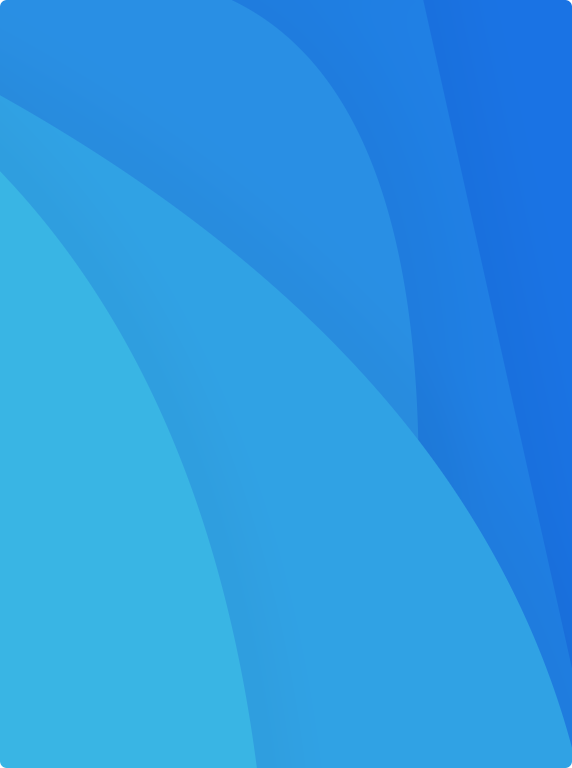
A WebGL 2 fragment shader for this background:

```glsl
#version 300 es
precision highp float;
// Layered blue sheets with sweeping curved edges on a rounded card.
// Each edge is a quadratic Bezier solved for its height; the sheets are
// stacked from right to left, each casting a faint shade on the one below.
uniform vec2 u_resolution;
out vec4 fragColor;

const vec3 ROYAL = vec3(0.102, 0.452, 0.893);
const vec3 AZURE = vec3(0.124, 0.500, 0.893);
const vec3 SKY   = vec3(0.161, 0.562, 0.893);
const vec3 LIGHT = vec3(0.190, 0.635, 0.896);
const vec3 CYAN  = vec3(0.224, 0.710, 0.893);
const vec3 PAPER = vec3(1.0);

const float SHADE_WIDTH = 0.105;
const float SHADE_DEPTH = 0.025;
const float CORNER_RADIUS = 0.009;

// Signed distance to a curve from a to c with control b, positive to its right.
float curveDistance(vec2 p, vec2 a, vec2 b, vec2 c) {
    vec2 linear = 2.0 * (b - a);
    vec2 square = a - 2.0 * b + c;
    float h = p.y - a.y;
    float root = sqrt(max(linear.y * linear.y + 4.0 * square.y * h, 1e-5));
    float t = 2.0 * h / (linear.y + root);
    float edgeX = a.x + t * (linear.x + t * square.x);
    float slope = (linear.x + 2.0 * t * square.x) / root;
    return (p.x - edgeX) / sqrt(1.0 + slope * slope);
}

// Signed distance to a rounded box centred at the origin.
float roundedBox(vec2 p, vec2 halfSize, float radius) {
    vec2 q = abs(p) - halfSize + radius;
    return length(max(q, 0.0)) + min(max(q.x, q.y), 0.0) - radius;
}

// Coverage of the negative side of a distance, one pixel soft.
float coverage(float d, float pixel) {
    return clamp(0.5 - d / pixel, 0.0, 1.0);
}

// Shades the colour beside an edge, then lays the next sheet over it.
vec3 addSheet(vec3 below, vec3 sheet, float d, float pixel) {
    float shade = 1.0 - smoothstep(0.0, SHADE_WIDTH, d);
    return mix(below * (1.0 - SHADE_DEPTH * shade), sheet, coverage(d, pixel));
}

void main() {
    // Canvas height is one unit; y runs downward from the top.
    float pixel = 1.0 / u_resolution.y;
    vec2 size = u_resolution * pixel;
    vec2 card = gl_FragCoord.xy * pixel;
    vec2 p = vec2(card.x * 0.746 / size.x, 1.0 - card.y);

    // Edges, from right to left.
    float azureEdge = curveDistance(p, vec2(0.552, 0.0), vec2(0.6485, 0.433), vec2(0.745, 0.866));
    float skyEdge = curveDistance(p, vec2(0.302, 0.0), vec2(0.535, 0.111), vec2(0.5455, 0.574));
    float lightEdge = curveDistance(p, vec2(0.0, 0.124), vec2(0.607, 0.4635), vec2(0.745, 0.970));
    float cyanEdge = curveDistance(p, vec2(0.0, 0.223), vec2(0.271, 0.505), vec2(0.335, 1.0));

    // Stacked sheets.
    vec3 color = addSheet(ROYAL, AZURE, azureEdge, pixel);
    color = addSheet(color, SKY, skyEdge, pixel);
    color = addSheet(color, LIGHT, lightEdge, pixel);
    color = addSheet(color, CYAN, cyanEdge, pixel);

    // Rounded corners.
    float border = roundedBox(card - 0.5 * size, 0.5 * size, CORNER_RADIUS);
    color = mix(PAPER, color, coverage(border, pixel));
    fragColor = vec4(color, 1.0);
}
```
